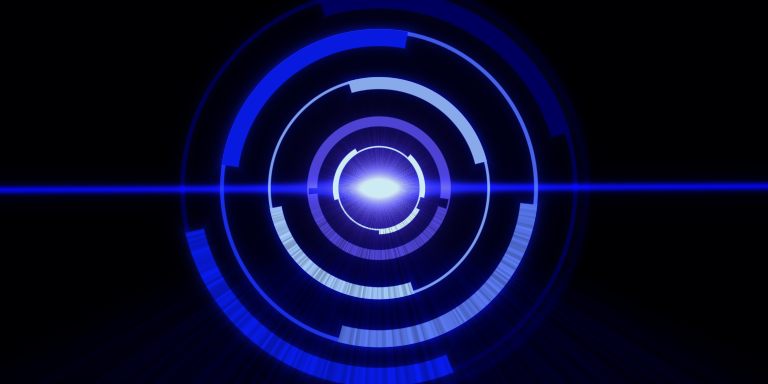
Reproduce this background procedurally as a WebGL 2 fragment shader.

```glsl
#version 300 es
precision highp float;
// Concentric blue light rings with thick arc segments around a glowing core,
// crossed by a horizontal beam above a faint streaked floor.
// Rings are unions of annuli and angular sectors, drawn with soft halos.
uniform vec2 u_resolution;
out vec4 fragColor;

const vec2 CENTER = vec2(-0.013, 0.010);
const vec3 NIGHT = vec3(0.0, 0.0, 0.012);
const vec3 NAVY = vec3(0.0, 0.0, 0.36);
const vec3 ROYAL = vec3(0.03, 0.10, 0.88);
const vec3 SKY = vec3(0.34, 0.46, 0.92);
const vec3 ICE = vec3(0.58, 0.72, 0.92);
const vec3 VIOLET = vec3(0.30, 0.26, 0.82);
const vec3 WHITE = vec3(0.80, 0.92, 0.95);

float hash(float n) {
  n = fract(n * 0.1031);
  n *= n + 33.33;
  return fract(n * (n + n));
}

float noise(float x) {
  float cell = floor(x);
  return mix(hash(cell), hash(cell + 1.0), smoothstep(0.0, 1.0, x - cell));
}

float bell(float x, float width) {
  return exp(-x * x / (width * width));
}

float annulus(float r, float inner, float outer) {
  return max(inner - r, r - outer);
}

// Signed distance along the arc to a sector given in degrees
float sector(vec2 p, float middle, float halfSpan) {
  float angle = degrees(atan(p.y, p.x));
  float offset = abs(mod(angle - middle + 180.0, 360.0) - 180.0);
  return radians(offset - halfSpan) * length(p);
}

// Annulus limited to one sector
float segment(vec2 p, float inner, float outer, float middle, float halfSpan) {
  return max(annulus(length(p), inner, outer), sector(p, middle, halfSpan));
}

// Adds the halo of a shape, then fills it with a smooth edge
vec3 paint(vec3 base, float dist, vec3 tint, float halo, float pixel) {
  float spread = halo * exp(-max(dist, 0.0) / 0.012);
  vec3 lit = base + vec3(0.05, 0.08, 0.75) * tint.b * spread;
  return mix(lit, tint, smoothstep(pixel, -pixel, dist));
}

vec3 floorLight(vec2 p, float streak) {
  float edge = p.y + 0.46 * abs(p.x) - 0.02;
  float area = smoothstep(0.02, -0.16, edge) * smoothstep(-0.08, -0.25, p.y);
  return vec3(0.0, 0.0, 0.17) * area * (0.5 + 0.6 * streak) * bell(p.x, 0.85);
}

vec3 beam(vec2 p) {
  float y = p.y - 0.005 * p.x;
  float middle = bell(p.x, 0.22);
  float line = bell(y, 0.010 + 0.012 * middle);
  float halo = exp(-abs(y) / (0.014 + 0.012 * middle));
  vec3 tint = vec3(0.01, 0.02, 0.62) + vec3(0.26, 0.30, 0.25) * exp(-abs(p.x) * 5.0);
  return tint * line + vec3(0.0, 0.0, 0.26) * halo;
}

vec3 core(vec2 p) {
  float r = length(p);
  vec3 light = vec3(0.19, 0.09, 0.62) * bell(r, 0.135);
  light += vec3(0.20, 0.22, 0.30) * bell(r, 0.085);
  return light + vec3(0.50, 0.68, 0.35) * exp(-dot(p * p, vec2(220.0, 500.0)));
}

void main() {
  vec2 p = (gl_FragCoord.xy - 0.5 * u_resolution) / u_resolution.y - CENTER;
  float pixel = 0.8 / u_resolution.y;
  float r = length(p);
  float angle = degrees(atan(p.y, p.x));

  // Radial streaks, strongest in the lower half
  float streak = noise((angle + 180.0) * 1.3);
  float lower = smoothstep(0.0, -0.12, p.y);
  float grain = mix(1.0, 0.78 + 0.30 * streak, lower);
  float rightSide = smoothstep(-0.3, 0.3, p.x);

  // Background haze
  vec3 color = NIGHT + floorLight(p, streak);
  color += vec3(0.0, 0.0, 0.07) * smoothstep(0.54, 0.40, r);
  color += core(p) * mix(1.0, 0.85 + 0.3 * streak, smoothstep(0.03, 0.10, r));

  // Outermost ring, with a faint echo on the right
  color += vec3(0.0, 0.0, 0.10) * bell(r - 0.54, 0.012) * rightSide;
  color = paint(color, annulus(r, 0.506, 0.517), NAVY * 0.85, 0.3, pixel);
  color = paint(color, segment(p, 0.468, 0.517, 62.0, 45.5), NAVY, 0.25, pixel);
  color = paint(color, segment(p, 0.468, 0.517, 242.5, 49.5), ROYAL * grain, 0.4, pixel);

  // Large ring, brighter to the right
  vec3 largeTint = mix(ROYAL, SKY, 0.2 + 0.6 * rightSide);
  color = paint(color, annulus(r, 0.404, 0.414), largeTint, 0.3, pixel);
  color = paint(color, segment(p, 0.370, 0.414, 125.5, 46.0), ROYAL, 0.35, pixel);
  color = paint(color, segment(p, 0.370, 0.414, 304.5, 49.5), SKY * grain, 0.35, pixel);

  // Middle ring
  color = paint(color, annulus(r, 0.282, 0.289), mix(ICE, SKY, 0.4), 0.3, pixel);
  color = paint(color, segment(p, 0.258, 0.289, 60.0, 46.0), mix(ICE, SKY, 0.2), 0.3, pixel);
  color = paint(color, segment(p, 0.258, 0.289, 239.5, 49.0), ICE * grain * 1.05, 0.3, pixel);

  // Violet ring with two small notches
  float notches = min(sector(p, -13.0, 4.0), sector(p, 182.5, 2.5));
  float violetRing = max(annulus(r, 0.161, 0.187), -notches);
  violetRing = min(violetRing, annulus(r, 0.183, 0.187));
  color = paint(color, violetRing, VIOLET * grain, 0.2, pixel);

  // Inner ring with three outward segments
  float innerRing = annulus(r, 0.106, 0.110);
  innerRing = min(innerRing, segment(p, 0.106, 0.120, 158.0, 37.0));
  innerRing = min(innerRing, segment(p, 0.106, 0.120, 17.5, 29.5));
  innerRing = min(innerRing, segment(p, 0.106, 0.120, -59.0, 31.0));
  color = paint(color, innerRing, WHITE * grain, 0.2, pixel);

  color += beam(p);
  fragColor = vec4(min(color, WHITE), 1.0);
}
```
